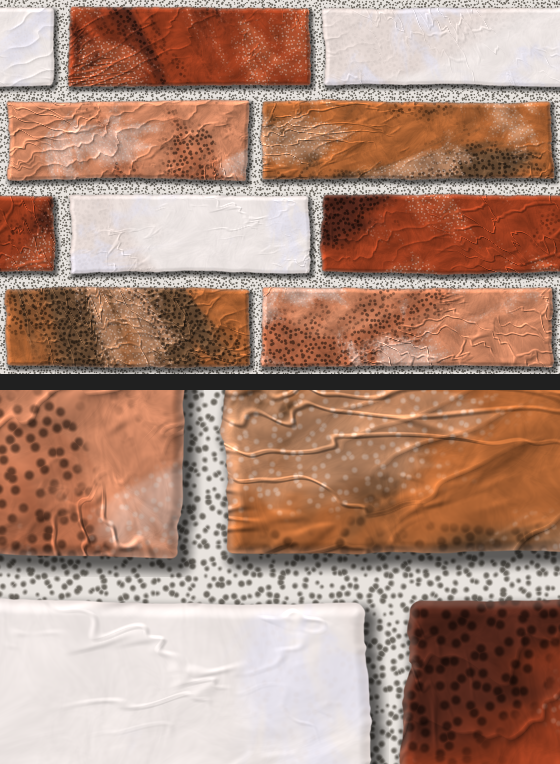
Top, the full canvas; bottom, a detail of the centre.
Write a WebGL 2 fragment shader that draws this texture.

```glsl
#version 300 es
precision highp float;

uniform vec2 u_resolution;
out vec4 fragColor;

vec2 hash2(vec2 c) {
  return fract(sin(vec2(dot(c, vec2(127.1, 311.7)), dot(c, vec2(269.5, 183.3)))) * 4375.85);
}

// Cellular noise: distances to the nearest and second nearest point
vec2 cells(vec2 p) {
  vec2 cell = floor(p), nearest = vec2(9.0);
  for (int y = -1; y <= 1; y++)
    for (int x = -1; x <= 1; x++) {
      vec2 c = cell + vec2(x, y);
      float d = length(c + hash2(c) - p);
      nearest = d < nearest.x ? vec2(d, nearest.x) : vec2(nearest.x, min(nearest.y, d));
    }
  return nearest;
}

// Layered, folded sines, roughly -1 to 1
float mottle(vec2 p) {
  float sum = 0.0, amp = 0.5;
  for (int i = 0; i < 6; i++) {
    p = mat2(0.8, 0.6, -0.6, 0.8) * p * 1.8 + sin(p.yx) + 1.3;
    sum += amp * (sin(p.x) + 0.6 * sin(p.y));
    amp *= 0.62;
  }
  return sum;
}

// Signed distance to a brick with chipped, wavering sides
float outline(vec2 q, vec2 halfSize, float seed) {
  vec2 side = sign(q) * 3.0 + seed;
  vec2 chip = vec2(mottle(vec2(q.y * 9.0, side.x)), mottle(vec2(q.x * 5.0, side.y)));
  vec2 e = abs(q) - halfSize + 0.008 + chip * vec2(0.006, 0.004);
  return length(max(e, 0.0)) + min(max(e.x, e.y), 0.0) - 0.008;
}

// Surface height: rounded rim, cracked creases and bundles of wrinkles
float relief(vec2 q, vec2 halfSize, float seed) {
  float warp = mottle(q * 5.0 + seed);
  vec2 c = cells(q * vec2(8.0, 19.0) + vec2(warp, q.x * 6.0 + warp * 1.5) + seed);
  float crease = smoothstep(0.16, 0.0, c.y - c.x) * smoothstep(-0.3, 0.4, mottle(q * 4.0 - seed));
  float wave = abs(sin(q.y * 55.0 - q.x * 26.0 + warp * 3.0 + seed));
  float wrinkle = pow(1.0 - wave, 3.0) * smoothstep(0.0, 0.6, mottle(q * 3.0 + seed * 2.0));
  float rim = smoothstep(0.0, -0.012, outline(q, halfSize, seed));
  return rim * 0.8 + crease * 0.45 + wrinkle * 0.5 + mottle(q * 22.0 + seed) * 0.12;
}

// Columns: base, stain and bloom
mat3 brickColors(bool reddishRow, bool second) {
  if (reddishRow)
    return second ? mat3(0.93, 0.90, 0.89, 0.90, 0.85, 0.83, 0.89, 0.88, 0.93)
                  : mat3(0.58, 0.23, 0.12, 0.30, 0.14, 0.10, 0.68, 0.34, 0.21);
  return second ? mat3(0.66, 0.38, 0.20, 0.40, 0.29, 0.20, 0.75, 0.55, 0.42)
                : mat3(0.78, 0.51, 0.38, 0.66, 0.38, 0.26, 0.83, 0.69, 0.63);
}

void main() {
  vec2 p = gl_FragCoord.xy / u_resolution * vec2(1.5, 1.0);
  float px = 1.0 / u_resolution.y;

  // Four courses, each with one short and one long brick
  float row = floor(p.y * 4.0);
  bool reddishRow = mod(row, 2.0) > 0.5;
  float x = mod(p.x - (reddishRow ? 0.185 : 0.02) + 0.02, 1.5) - 0.02;
  bool isLong = x > 0.662;
  bool second = isLong != (row < 2.0);
  vec2 halfSize = vec2(isLong ? 0.39 : 0.322, 0.104);
  vec2 q = vec2(x - (isLong ? 1.07 : 0.322), p.y - row * 0.25 - 0.125);
  float seed = row * 3.7 + (isLong ? 1.9 : 0.0);

  // Gritty mortar with the shadow of the brick
  float grit = cells(p * 125.0).x + 0.3 * cells(p * 62.0 + 7.0).x;
  vec3 color = mix(vec3(0.43, 0.41, 0.38), vec3(0.91, 0.89, 0.87), smoothstep(0.2, 0.62, grit));
  float shadow = smoothstep(0.014, -0.004, outline(q + vec2(-0.006, 0.008), halfSize, seed));
  color *= 1.0 - 0.6 * shadow;

  // Fired clay: stains, pale bloom, pits and flecks
  mat3 tone = brickColors(reddishRow, second);
  bool white = reddishRow && second;
  float stain = mottle(q * 4.0 + seed * 1.7) - q.x * 0.9;
  float bloom = mottle(q * 9.0 - seed * 2.3);
  vec3 clay = mix(tone[0], tone[1], smoothstep(-0.15, 0.75, stain));
  clay = mix(clay, tone[2], 0.75 * smoothstep(0.05, 0.8, bloom));
  float pit = smoothstep(0.45, 0.15, cells(q * 75.0 + seed).x) * smoothstep(0.0, 0.7, stain - bloom * 0.5);
  float fleck = smoothstep(0.35, 0.1, cells(q * 95.0 - seed).x) * smoothstep(-0.1, 0.6, bloom);
  clay *= 1.0 - pit * (white ? 0.03 : 0.5);
  clay = mix(clay, vec3(0.84, 0.77, 0.73), fleck * (white ? 0.1 : 0.45));
  clay *= 1.0 + (white ? 0.02 : 0.12) * mottle(q * 40.0 + seed);

  // Light from the upper left
  float d = outline(q, halfSize, seed);
  clay = mix(clay, vec3(0.86, 0.72, 0.66), (white ? 0.1 : 0.3) * smoothstep(-0.009, 0.0, d));
  float slope = relief(q, halfSize, seed) - relief(q + vec2(-0.003, 0.003), halfSize, seed);
  clay *= 1.0 + clamp(slope, -0.6, 0.6) * (white ? 0.3 : 0.85);

  color = mix(color, clay, smoothstep(px, -px, d));
  fragColor = vec4(clamp(color, 0.0, 1.0), 1.0);
}
```
